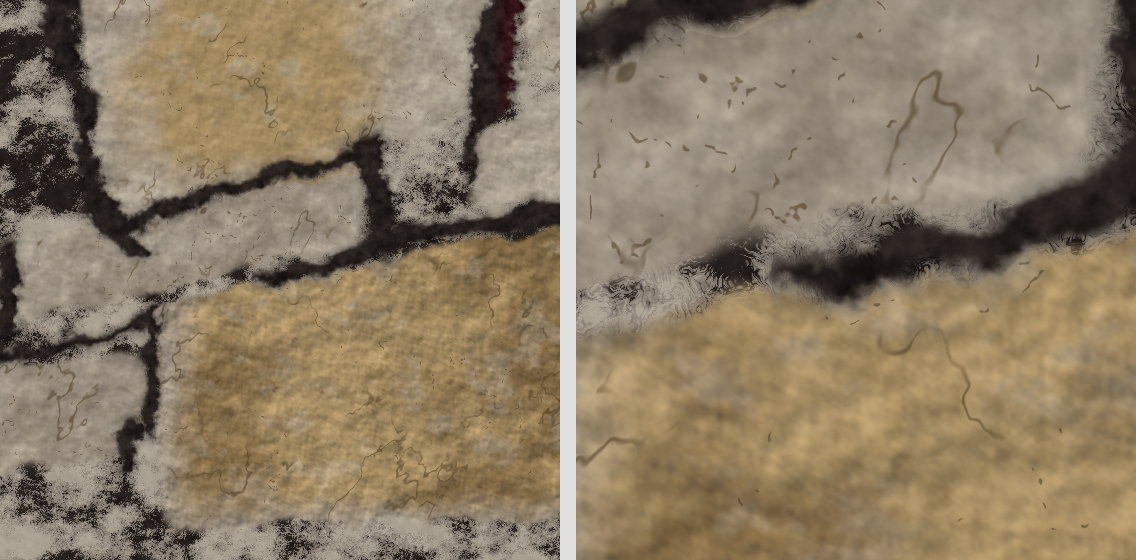
Left, the full canvas; right, a detail of the centre.
A three.js fragment shader for this texture:

```glsl
// Weathered sandstone wall: tan and grey blocks, rubble mortar and dark slanting joints.
#define TAN vec3(0.63, 0.535, 0.375)
#define BROWN vec3(0.43, 0.34, 0.21)
#define PALE vec3(0.69, 0.65, 0.59)
#define GREY vec3(0.53, 0.49, 0.45)
#define SHADOW vec3(0.14, 0.115, 0.105)
#define RED_SHADOW vec3(0.21, 0.07, 0.09)
#define EDGE_WARP 0.05
#define RELIEF 1.5
#define GRAIN 0.05

varying vec2 vUv;

float hash(vec2 p) {
  vec3 q = fract(p.xyx * 0.1031);
  q += dot(q, q.yzx + 33.33);
  return fract((q.x + q.y) * q.z);
}

float valueNoise(vec2 p) {
  vec2 i = floor(p), f = fract(p);
  f = f * f * (3.0 - 2.0 * f);
  return mix(mix(hash(i), hash(i + vec2(1, 0)), f.x),
             mix(hash(i + vec2(0, 1)), hash(i + vec2(1, 1)), f.x), f.y);
}

float fbm(vec2 p) {
  float sum = 0.0, amp = 0.5;
  for (int i = 0; i < 5; i++) {
    sum += amp * valueNoise(p);
    p = mat2(1.6, 1.2, -1.2, 1.6) * p + 7.3;
    amp *= 0.54;
  }
  return sum * 0.97;
}

// Cellular noise: distance to the nearest point, and that cell's random value
vec2 cells(vec2 p) {
  vec2 best = vec2(9.0, 0.0);
  for (int y = -1; y <= 1; y++)
    for (int x = -1; x <= 1; x++) {
      vec2 c = floor(p) + vec2(x, y);
      float d = length(c + vec2(hash(c), hash(c + 51.7)) - p);
      if (d < best.x) best = vec2(d, hash(c + 19.1));
    }
  return best;
}

float smoothMax(float a, float b) {
  float h = max(0.025 - abs(a - b), 0.0);
  return max(a, b) + h * h * 10.0;
}

float side(vec2 p, vec2 a, vec2 b) {
  vec2 e = normalize(b - a);
  return dot(p - a, vec2(-e.y, e.x));
}

// Rounded convex block, corners given clockwise
float block(vec2 p, vec2 a, vec2 b, vec2 c, vec2 d) {
  return smoothMax(smoothMax(side(p, a, b), side(p, c, d)),
                   smoothMax(side(p, b, c), side(p, d, a)));
}

// Joint whose radius runs from r.x to r.y
float joint(vec2 p, vec2 a, vec2 b, vec2 r) {
  float t = clamp(dot(p - a, b - a) / dot(b - a, b - a), 0.0, 1.0);
  return length(p - mix(a, b, t)) - mix(r.x, r.y, t);
}

float height(vec2 p) {
  return fbm(mat2(0.8, 0.6, -0.6, 0.8) * p * vec2(17, 21));
}

void main() {
  vec2 p = vUv;
  vec2 wobble = vec2(fbm(p * 16.0), fbm(p * 16.0 + 31.0)) - 0.5;
  vec2 w = p + EDGE_WARP * wobble;
  float broad = fbm(p * 5.0 + 3.0);
  float mottle = fbm(p * vec2(19, 25) + 11.0);
  float fine = fbm(p * 75.0);
  float slope = height(p + vec2(-0.004, 0.006)) - height(p);

  // Blocks
  float upper = block(w, vec2(0.14, 1.1), vec2(0.92, 1.1), vec2(0.83, 0.78), vec2(0.19, 0.60));
  float lower = block(w, vec2(0.275, 0.45), vec2(1.1, 0.62), vec2(1.1, 0.075), vec2(0.30, 0.06));
  float small = block(w, vec2(0.25, 0.60), vec2(0.63, 0.72), vec2(0.65, 0.58), vec2(0.25, 0.47));
  small = min(small, block(w, vec2(0.03, 0.58), vec2(0.23, 0.59), vec2(0.29, 0.48), vec2(0.04, 0.43)));
  small = min(small, block(w, vec2(-0.1, 0.34), vec2(0.26, 0.38), vec2(0.25, 0.20), vec2(-0.1, 0.14)));
  float right = block(w, vec2(0.85, 0.75), vec2(1.1, 0.87), vec2(1.1, 0.67), vec2(0.83, 0.63));
  right = min(right, block(w, vec2(0.91, 1.1), vec2(1.1, 1.1), vec2(1.1, 0.86), vec2(0.95, 0.86)));
  float stone = min(min(upper, lower), min(small, right));

  // Rubble mortar: chips with dark pits, deepest at the upper left
  float deep = smoothstep(0.22, 0.08, p.x) * smoothstep(0.54, 0.66, p.y);
  vec2 chip = cells(p * vec2(34, 44) + 60.0 * wobble);
  float lit = mottle + 0.16 * (chip.y - 0.5) - 0.22 * (chip.x - 0.45) + 0.9 * slope - 0.1 * deep;
  vec3 color = mix(SHADOW, GREY, smoothstep(0.31, 0.47, lit));
  color = mix(color, PALE, 0.85 * smoothstep(0.47, 0.66, lit));

  // Block faces: tan hearts, pale rims, grey small blocks
  vec2 heart = (w - vec2(0.44, 0.86)) / vec2(0.23, 0.22);
  float warm = smoothstep(1.25, 0.7, length(heart) + 0.9 * (broad - 0.5));
  warm *= step(upper, 0.02);
  float sandy = smoothstep(0.30, 0.39, w.x + 0.12 * (broad - 0.5)) * smoothstep(0.06, 0.13, w.y);
  warm = max(warm, sandy * step(lower, 0.02));
  float bright = 0.4 + 1.6 * (mottle - 0.5) + 0.35 * step(min(upper, right), 0.02);
  vec3 face = mix(GREY * vec3(1.03, 1.02, 0.98), PALE, clamp(bright, 0.0, 1.0));
  float stain = smoothstep(0.45, 0.75, broad + 0.6 * (mottle - 0.5) + 0.18 * (p.x - 0.6));
  face = mix(face, mix(TAN, BROWN, 0.65 * stain * step(lower, 0.02)), warm);
  face = mix(face, PALE, 0.4 * warm * smoothstep(0.54, 0.72, mottle));
  face *= 1.0 + RELIEF * slope * mix(0.55, 1.0, step(lower, 0.02));

  // Short crevices and scattered pocks
  float crease = abs(fbm(mat2(0.8, 0.6, -0.6, 0.8) * p * vec2(13, 8)) - 0.5);
  float crack = smoothstep(0.022, 0.0, crease) * smoothstep(0.52, 0.64, fbm(p * 9.0 + 40.0));
  vec2 pock = cells(p * 19.0 + 12.0 * wobble);
  crack = max(crack, smoothstep(0.22, 0.08, pock.x) * step(0.93, pock.y));
  face = mix(face, BROWN * 0.75, 0.6 * crack);
  color = mix(color, face, smoothstep(0.009, -0.009, stone));

  // Dark joints
  vec2 j = w + 0.03 * (vec2(fine, mottle) - 0.5);
  float redGap = joint(j, vec2(0.905, 1.03), vec2(0.87, 0.82), vec2(0.022, 0.04));
  float gap = min(redGap, joint(j, vec2(0.86, 0.80), vec2(0.83, 0.68), vec2(0.016, 0.005)));
  gap = min(gap, joint(j, vec2(0.23, 0.605), vec2(0.65, 0.74), vec2(0.014, 0.011)));
  gap = min(gap, joint(j, vec2(0.66, 0.735), vec2(0.68, 0.60), vec2(0.031, 0.019)));
  gap = min(gap, joint(j, vec2(0.45, 0.50), vec2(0.72, 0.575), vec2(0.005, 0.021)));
  gap = min(gap, joint(j, vec2(0.72, 0.575), vec2(1.03, 0.63), vec2(0.016, 0.024)));
  gap = min(gap, joint(j, vec2(0.275, 0.44), vec2(0.27, 0.23), vec2(0.009, 0.013)));
  gap = min(gap, joint(j, vec2(0.24, 0.23), vec2(0.23, 0.17), vec2(0.018, 0.012)));
  gap = min(gap, joint(j, vec2(-0.02, 0.355), vec2(0.27, 0.43), vec2(0.008, 0.007)));
  gap = min(gap, joint(j, vec2(0.10, 1.03), vec2(0.13, 0.88), vec2(0.034, 0.02)));
  gap = min(gap, joint(j, vec2(0.14, 0.86), vec2(0.17, 0.64), vec2(0.010, 0.016)));
  gap = min(gap, joint(j, vec2(0.18, 0.625), vec2(0.25, 0.56), vec2(0.024, 0.012)));
  gap = min(gap, joint(j, vec2(0.012, 0.55), vec2(0.015, 0.41), vec2(0.013, 0.02)));
  color *= mix(0.78, 1.0, smoothstep(0.0, 0.022, gap));
  vec3 hollow = mix(SHADOW, RED_SHADOW, 0.85 * smoothstep(0.02, -0.01, redGap) * smoothstep(0.87, 0.92, p.x));
  color = mix(color, hollow * (0.7 + 0.6 * fine), smoothstep(0.007, -0.006, gap));

  color += GRAIN * 2.0 * (fine - 0.5);
  gl_FragColor = vec4(clamp(color, 0.0, 1.0), 1.0);
}
```
